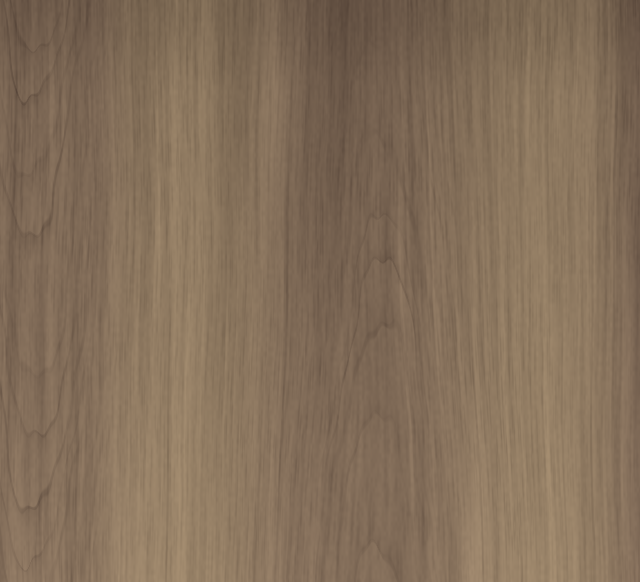
Write a WebGL 1 fragment shader that draws this texture.

```glsl
precision highp float;
// Brown wood veneer: soft vertical tone bands, fine stretched grain and pores,
// plus two columns of nested cathedral arches, one pointing up, one down.
// Arches are level lines of a warped parabola; pores are stretched cells.

uniform vec2 u_resolution;

#define DARK_WOOD vec3(0.405, 0.333, 0.269)
#define LIGHT_WOOD vec3(0.615, 0.523, 0.423)
#define BAND_CONTRAST 0.20
#define GRAIN_CONTRAST 0.56
#define PORE_CONTRAST 0.13
#define ARCH_CONTRAST 0.50
#define VEIN_CONTRAST 0.22
#define ARCH_SPACING 0.135
#define ARCH_STEEPNESS 52.0
#define UP_AXIS 0.652
#define DOWN_AXIS 0.058

float hash(vec2 p) {
  vec3 q = fract(vec3(p.xyx) * 0.1031);
  q += dot(q, q.yzx + 33.33);
  return fract((q.x + q.y) * q.z);
}

float valueNoise(vec2 p) {
  vec2 i = floor(p), f = fract(p);
  f = f * f * (3.0 - 2.0 * f);
  vec2 e = vec2(0.0, 1.0);
  return mix(mix(hash(i), hash(i + e.yx), f.x),
             mix(hash(i + e.xy), hash(i + e.yy), f.x), f.y);
}

// Distance to the nearest scattered point, one point per cell
float cellular(vec2 p) {
  vec2 cell = floor(p);
  float nearest = 2.0;
  for (int j = -1; j <= 1; j++) {
    for (int i = -1; i <= 1; i++) {
      vec2 c = cell + vec2(float(i), float(j));
      vec2 point = c + vec2(hash(c), hash(c + 71.7));
      nearest = min(nearest, length(p - point));
    }
  }
  return nearest;
}

// Nested arches around a vertical axis; direction is 1 (up) or -1 (down)
float arches(vec2 p, float axis, float direction) {
  float dx = p.x - axis + 0.008 * sin(p.y * 9.0 + axis * 20.0)
           + 0.0025 * sin(p.y * 37.0 + 1.0);
  float phase = direction * p.y + ARCH_STEEPNESS * dx * dx;
  phase += 0.010 * sin(p.x * 95.0 + 2.0) + 0.005 * sin(p.x * 230.0 + p.y * 25.0);
  float ring = phase / ARCH_SPACING + 0.35 * sin(phase * 9.0 + 1.0)
             + 0.15 * sin(phase * 21.0);
  float f = fract(ring);
  float strength = 0.4 + 0.6 * hash(vec2(floor(ring + 0.5), axis * 90.0));
  float slope = length(vec2(2.0 * ARCH_STEEPNESS * dx, 1.0)) / ARCH_SPACING;
  float d = min(f, 1.0 - f) / slope;
  float line = 1.0 - smoothstep(0.0006, 0.0042, d);
  float shade = (exp(-5.0 * f) - 0.2) * smoothstep(0.0, 0.003, d);
  float patchy = 0.7 + 0.3 * sin(p.y * 11.0 + p.x * 33.0 + floor(ring + 0.5) * 2.4);
  float reach = exp(-dx * dx / 0.009);
  return (line * 0.75 * patchy + shade * 0.5) * strength * reach;
}

// Sparse thin long lines, some pale and some dark
float veins(vec2 p) {
  float x = p.x * 42.0;
  float id = floor(x);
  float shift = 0.25 + 0.5 * hash(vec2(id, 5.0));
  float d = abs(fract(x) - shift) / 42.0;
  float paleness = hash(vec2(id, 9.0)) * 2.0 - 1.1;
  float along = smoothstep(-0.2, 0.9, sin(p.y * 4.0 + id * 2.7));
  return (1.0 - smoothstep(0.0005, 0.0032, d)) * paleness * along;
}

void main() {
  vec2 p = gl_FragCoord.xy / u_resolution.y;

  // Grain lines lean away from the upright arches towards the bottom
  float s = p.x - UP_AXIS;
  vec2 g = p;
  g.x -= 0.5 * (1.0 - p.y) * s * exp(-s * s * 30.0);
  g.x += 0.004 * sin(p.y * 5.0 + p.x * 6.0) + 0.0015 * sin(p.y * 13.0 + p.x * 11.0);

  // Broad light and dark bands, dimmer towards the top
  float turn = 10.6 * (g.x - 0.32) + 0.35 * sin(10.6 * g.x);
  float band = cos(turn) + 0.25 * cos(2.0 * turn);
  float edge = (g.x - 0.165) / 0.035;
  band -= 0.75 * exp(-edge * edge) * (0.4 + 0.6 * p.y);
  band -= 0.7 * smoothstep(1.03, 1.1, g.x);
  float tone = 0.57 + BAND_CONTRAST * band + 0.38 * (0.5 - p.y);
  tone -= 0.20 * smoothstep(0.82, 1.0, p.y);

  // Stretched grain from wide streaks to hairlines
  float grain = 0.26 * (valueNoise(g * vec2(15.0, 0.9) + 7.0) - 0.5)
              + 0.34 * (valueNoise(g * vec2(38.0, 1.4)) - 0.5)
              + 0.38 * (valueNoise(g * vec2(95.0, 2.2) + 17.0) - 0.5)
              + 0.42 * (valueNoise(g * vec2(220.0, 5.0) + 41.0) - 0.5)
              + 0.20 * (valueNoise(p * vec2(260.0, 120.0) + 63.0) - 0.5);
  tone += GRAIN_CONTRAST * grain;
  float pore = 1.0 - smoothstep(0.05, 0.45, cellular(g * vec2(165.0, 10.0)));
  tone -= PORE_CONTRAST * pore * (0.4 + valueNoise(g * vec2(14.0, 3.0)));
  tone += VEIN_CONTRAST * veins(g);

  // Cathedral figures; the upright one fades out near the top
  float upright = arches(p, UP_AXIS, 1.0) * (1.0 - 0.7 * smoothstep(0.62, 0.8, p.y));
  tone -= ARCH_CONTRAST * (upright + arches(p, DOWN_AXIS, -1.0));

  vec3 color = mix(DARK_WOOD, LIGHT_WOOD, clamp(tone, -0.35, 1.15));
  color += band * vec3(-0.001, 0.002, -0.004);
  gl_FragColor = vec4(color, 1.0);
}
```
